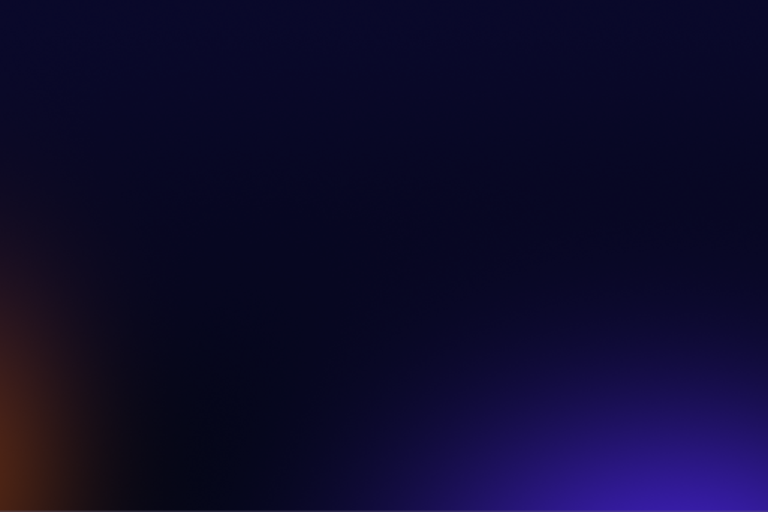
Write a WebGL 1 fragment shader that draws this background.

```glsl
precision highp float;
// A dark navy backdrop that deepens towards the bottom, lit by two soft
// elliptical Gaussian glows: violet at the lower right, amber at the left edge.
// A faint dither hides banding; a thin dim line ends the base.

uniform vec2 u_resolution;

// Backdrop colours from top to bottom
const vec3 NAVY_TOP = vec3(0.037, 0.034, 0.165);
const vec3 NAVY_MIDDLE = vec3(0.027, 0.027, 0.127);
const vec3 NAVY_BOTTOM = vec3(0.008, 0.020, 0.070);

// Glow centres and radii, as fractions of the canvas
const vec2 VIOLET_CENTER = vec2(0.89, -0.12);
const vec2 VIOLET_RADIUS = vec2(0.36, 0.34);
const vec3 VIOLET_LIGHT = vec3(0.235, 0.103, 0.660);

const vec2 AMBER_CENTER = vec2(-0.05, 0.07);
const vec2 AMBER_RADIUS = vec2(0.15, 0.37);
const vec3 AMBER_LIGHT = vec3(0.320, 0.132, 0.008);

// Dither cells per canvas height, and strength
const float DITHER_CELLS = 342.0;
const float DITHER_STRENGTH = 0.003;

// Dim line along the lower edge
const vec3 LINE_COLOR = vec3(0.42, 0.40, 0.50);
const float LINE_HEIGHT = 0.0029;
const float LINE_OPACITY = 0.33;

float hash(vec2 p) {
  return fract(sin(dot(p, vec2(12.9898, 78.233))) * 43758.55);
}

// Elliptical Gaussian falloff, 1 at the center
float glow(vec2 uv, vec2 center, vec2 radius) {
  vec2 d = (uv - center) / radius;
  return exp(-dot(d, d));
}

vec3 backdrop(float height) {
  vec3 lower = mix(NAVY_BOTTOM, NAVY_MIDDLE, smoothstep(0.0, 0.55, height));
  return mix(lower, NAVY_TOP, smoothstep(0.45, 1.0, height));
}

void main() {
  vec2 uv = gl_FragCoord.xy / u_resolution;
  vec2 p = gl_FragCoord.xy / u_resolution.y;

  vec3 color = backdrop(uv.y);
  color += VIOLET_LIGHT * glow(uv, VIOLET_CENTER, VIOLET_RADIUS);
  color += AMBER_LIGHT * glow(uv, AMBER_CENTER, AMBER_RADIUS);

  // Dither
  color += (hash(floor(p * DITHER_CELLS)) - 0.5) * DITHER_STRENGTH;

  // Lower edge line, smoothed over one pixel
  float pixel = 1.0 / u_resolution.y;
  float line = clamp((LINE_HEIGHT - uv.y) / pixel + 0.5, 0.0, 1.0);
  color = mix(color, LINE_COLOR, line * LINE_OPACITY);

  gl_FragColor = vec4(color, 1.0);
}
```
